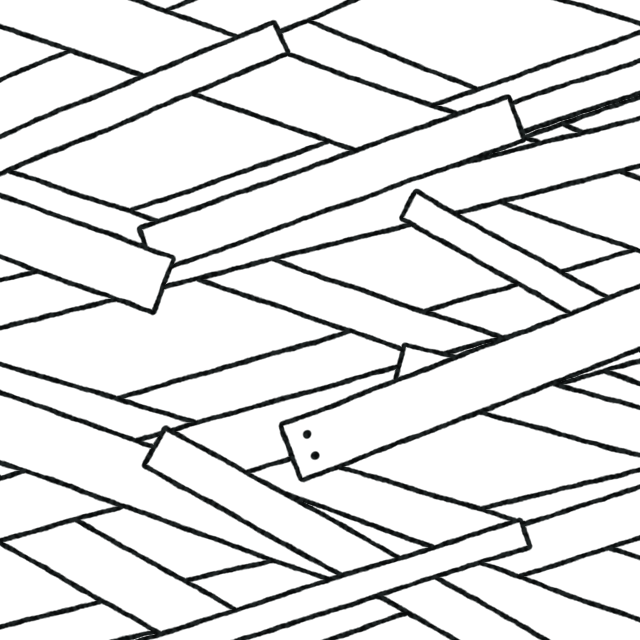
This pattern is drawn by a WebGL 1 fragment shader. Its source:

```glsl
precision highp float;
// Hand-inked pile of crossing planks: black outlines on white paper.

uniform vec2 u_resolution;

const vec3 PAPER = vec3(1.0);
const vec3 INK_DEEP = vec3(0.035, 0.045, 0.045);
const vec3 INK_WORN = vec3(0.12, 0.14, 0.14);

const int LONG_PLANKS = 14;          // lower layer, running off the canvas
const int CUT_PLANKS = 9;            // upper layer, with a sawn end in view
const int NAILED_PLANK = 8;
const vec2 LONG_WIDTH = vec2(0.062, 0.108);
const vec2 CUT_WIDTH = vec2(0.042, 0.092);
const vec2 CUT_LENGTH = vec2(0.6, 1.0);
const vec2 RISING_SLOPE = vec2(0.23, 0.40);   // radians
const vec2 FALLING_SLOPE = vec2(0.24, 0.62);
const float LINE_HALF_WIDTH = 0.0037;
const float LINE_SOFTNESS = 0.0017;
const float CORNER_RADIUS = 0.003;
const float NAIL_RADIUS = 0.0065;
const vec2 NAIL_OFFSET = vec2(0.034, 0.018);
const float SEED = 3.0;

float hash(float n) {
  return fract(sin((n + SEED) * 127.1) * 43758.55);
}

vec2 gradient(vec2 cell) {
  float turn = 6.2832 * hash(dot(cell, vec2(1.37, 7.91)));
  return vec2(cos(turn), sin(turn));
}

float gradientNoise(vec2 p) {
  vec2 i = floor(p);
  vec2 f = p - i;
  vec2 u = f * f * f * (f * (f * 6.0 - 15.0) + 10.0);
  float a = dot(gradient(i), f);
  float b = dot(gradient(i + vec2(1.0, 0.0)), f - vec2(1.0, 0.0));
  float c = dot(gradient(i + vec2(0.0, 1.0)), f - vec2(0.0, 1.0));
  float d = dot(gradient(i + 1.0), f - 1.0);
  return mix(mix(a, b, u.x), mix(c, d, u.x), u.y);
}

// Unsteady hand: slow drift plus a finer tremble.
vec2 handWobble(vec2 p) {
  vec2 drift = vec2(gradientNoise(p * 9.0), gradientNoise(p * 9.0 + 31.7));
  vec2 tremble = vec2(gradientNoise(p * 55.0), gradientNoise(p * 55.0 + 17.3));
  return drift * 0.003 + tremble * 0.0013;
}

// Direction of a plank; even planks rise to the right, odd ones fall.
vec2 plankAxis(float id) {
  float t = hash(id + 0.31);
  float angle = mod(id, 2.0) < 0.5
    ? mix(RISING_SLOPE.x, RISING_SLOPE.y, t)
    : -mix(FALLING_SLOPE.x, FALLING_SLOPE.y, t);
  return vec2(cos(angle), sin(angle));
}

// Plank coordinates: x runs along the plank from its end, y across it.
vec2 toPlank(vec2 p, vec2 end, vec2 axis) {
  vec2 q = p - end;
  return vec2(dot(q, axis), axis.x * q.y - axis.y * q.x);
}

float plankDistance(vec2 q, float len, float width) {
  vec2 d = abs(q - vec2(0.5 * len, 0.0)) - 0.5 * vec2(len, width) + CORNER_RADIUS;
  return length(max(d, 0.0)) + min(max(d.x, d.y), 0.0) - CORNER_RADIUS;
}

// Hide the ink under a plank, then draw its outline.
float layPlank(float ink, float dist, float halfWidth, float soft) {
  float uncovered = smoothstep(-soft, soft, dist);
  float outline = 1.0 - smoothstep(-soft, soft, abs(dist) - halfWidth);
  return max(ink * uncovered, outline);
}

void main() {
  float scale = min(u_resolution.x, u_resolution.y);
  vec2 uv = gl_FragCoord.xy / scale;
  vec2 p = uv + handWobble(uv);
  float soft = max(LINE_SOFTNESS, 0.75 / scale);
  float halfWidth = LINE_HALF_WIDTH * (1.0 + 0.25 * gradientNoise(uv * 32.0))
    + 0.0007 * gradientNoise(uv * 210.0);
  float ink = 0.0;

  // Lower layer: long planks spread evenly up the canvas.
  for (int i = 0; i < LONG_PLANKS; i++) {
    float id = float(i);
    vec2 axis = plankAxis(id);
    float height = mix(-0.15, 1.15, fract(id * 0.618 + 0.2));
    vec2 q = toPlank(p, vec2(0.5, height) - 1.5 * axis, axis);
    float width = mix(LONG_WIDTH.x, LONG_WIDTH.y, hash(id + 0.57));
    ink = layPlank(ink, plankDistance(q, 3.0, width), halfWidth, soft);
  }

  // Upper layer: cut planks, mostly reaching back across the canvas.
  for (int i = 0; i < CUT_PLANKS; i++) {
    float id = float(i) + 40.0;
    vec2 spread = fract(vec2(0.3, 0.7) + float(i) * vec2(0.7549, 0.5698));
    vec2 end = mix(vec2(0.2, 0.06), vec2(0.95, 0.96), spread);
    vec2 axis = plankAxis(id) * (hash(id + 0.83) > end.x ? 1.0 : -1.0);
    vec2 q = toPlank(p, end, axis);
    float width = mix(CUT_WIDTH.x, CUT_WIDTH.y, hash(id + 0.57));
    float len = mix(CUT_LENGTH.x, CUT_LENGTH.y, hash(id + 0.12));
    if (i == NAILED_PLANK) width = CUT_WIDTH.y;
    ink = layPlank(ink, plankDistance(q, len, width), halfWidth, soft);
    if (i == NAILED_PLANK) {
      float nail = length(vec2(q.x, abs(q.y)) - NAIL_OFFSET) - NAIL_RADIUS;
      ink = max(ink, 1.0 - smoothstep(-soft, soft, nail));
    }
  }

  // Slightly uneven ink density.
  float wear = smoothstep(-0.3, 0.3, gradientNoise(uv * 130.0));
  gl_FragColor = vec4(mix(PAPER, mix(INK_DEEP, INK_WORN, wear), ink), 1.0);
}
```
